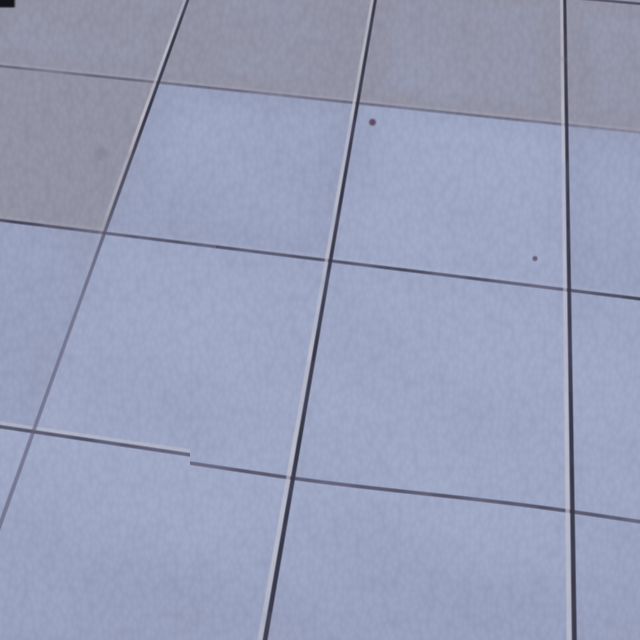
A three.js fragment shader for this texture:

```glsl
varying vec2 vUv;

const vec3 TILE_BLUE = vec3(0.622, 0.662, 0.775);
const vec3 TILE_MID = vec3(0.588, 0.622, 0.732);
const vec3 TILE_GREY = vec3(0.565, 0.568, 0.635);
const vec3 GROUT_DARK = vec3(0.19, 0.19, 0.25);
const vec3 GROUT_SOFT = vec3(0.38, 0.37, 0.46);
const vec3 LIP_LIGHT = vec3(0.76, 0.75, 0.79);
const vec3 SPECK = vec3(0.34, 0.24, 0.33);

// Perspective: each vec3 is dotted with (x, y, 1)
const vec3 HORIZON = vec3(0.02636, -1.0, 2.5561);
const vec3 COLUMN_AXIS = vec3(1.0, -0.358, 0.0644);
const vec3 ROW_AXIS = vec3(-0.1041, -1.0, 0.8968);
const float COLUMN_SCALE = 5.3637;
const float ROW_SCALE = 7.8886;

const float COLUMN_WIDTH = 0.0014;
const float ROW_WIDTH = 0.0012;
const float EDGE_SOFT = 0.0018;
const float SEAM_X = 0.297;
const float SEAM_SLIP = 0.0095;
const float GRAIN = 0.032;
const float CLOUD = 0.16;

float hash(vec2 p) {
  return fract(sin(dot(p, vec2(127.1, 311.7))) * 43758.5);
}

// Distance to the nearest scattered point
float cellular(vec2 p) {
  vec2 cell = floor(p);
  float nearest = 2.0;
  for (int j = -1; j <= 1; j++) {
    for (int i = -1; i <= 1; i++) {
      vec2 c = cell + vec2(float(i), float(j));
      vec2 point = c + vec2(hash(c), hash(c + 37.0));
      nearest = min(nearest, distance(p, point));
    }
  }
  return nearest;
}

float clouds(vec2 p) {
  float sum = 0.0;
  float gain = 0.5;
  for (int i = 0; i < 4; i++) {
    sum += gain * sin(p.x + 1.7 * sin(p.y)) * sin(p.y + 1.3 * sin(p.x * 0.8));
    p = mat2(1.5, 1.1, -1.1, 1.5) * p + 2.3;
    gain *= 0.6;
  }
  return sum;
}

float band(float d, float halfWidth) {
  return 1.0 - smoothstep(halfWidth - EDGE_SOFT, halfWidth + EDGE_SOFT, abs(d));
}

float spot(vec2 p, vec2 center, float radius) {
  return 1.0 - smoothstep(radius * 0.4, radius * 1.3, distance(p, center));
}

vec3 tileColor(vec2 p, vec2 tile) {
  vec2 id = floor(tile);
  vec2 inTile = fract(tile);
  float mottling = clouds(p * 9.0 + id * 2.7);

  // Grime gathers in the far row and the outer columns
  float offCenter = (id.x - 1.0) * (id.x - 1.0);
  float grime = id.y < 0.0 ? 0.8 : 0.1 + 0.22 * offCenter * exp2(-2.0 * id.y);
  vec2 toEdge = min(inTile, 1.0 - inTile);
  float rim = 1.0 - smoothstep(0.0, 0.2, min(toEdge.x, toEdge.y));
  grime += 0.25 * rim * smoothstep(0.35, 0.9, p.y);
  grime += CLOUD * mottling + 0.12 * (hash(id) - 0.5);
  grime += 0.3 * (1.0 - smoothstep(0.0, 0.28, p.y));

  vec3 color = mix(TILE_BLUE, TILE_MID, smoothstep(0.0, 0.45, grime));
  color = mix(color, TILE_GREY, smoothstep(0.4, 0.95, grime));

  // Fine mottled glaze
  float grain = cellular(p * vec2(120.0, 75.0)) + 0.6 * cellular(p * vec2(55.0, 34.0)) - 0.75;
  return color - GRAIN * grain;
}

void main() {
  vec3 p = vec3(vUv, 1.0);
  float depth = dot(HORIZON, p);
  float u = COLUMN_SCALE * dot(COLUMN_AXIS, p) / depth;

  // Nearest row slips down right of the seam
  float slip = step(SEAM_X, p.x) * (1.0 - smoothstep(0.42, 0.9, p.x));
  slip *= SEAM_SLIP * (1.0 - smoothstep(0.35, 0.5, p.y));
  float v = ROW_SCALE * dot(ROW_AXIS, p - vec3(0.0, -slip, 0.0)) / depth;

  vec3 color = tileColor(vUv, vec2(u, v));

  // Signed canvas distances: right of a column, below a row
  float column = floor(u + 0.5);
  float row = floor(v + 0.5);
  float dx = (u - column) * depth / COLUMN_SCALE;
  float dy = (v - row) * depth / (ROW_SCALE - v);
  float wear = clouds(vec2(u * 7.0 + row * 3.0, v * 7.0 + column * 5.0));

  // Row joints, faint in the distance
  float rowHalf = ROW_WIDTH * depth;
  float rowDepth = row == 0.0 ? 0.5 - 0.25 * smoothstep(0.87, 0.91, p.x) : 0.88;
  float rowLip = row == 2.0 ? 0.55 * (1.0 - step(SEAM_X, p.x)) : 0.12;
  color = mix(color, LIP_LIGHT, rowLip * band(dy + 2.2 * rowHalf, rowHalf));
  vec3 rowGrout = mix(GROUT_SOFT, GROUT_DARK, clamp(0.35 + 0.6 * wear, 0.0, 1.0));
  color = mix(color, rowGrout, rowDepth * band(dy, rowHalf));

  // Column joints with a pale left lip; the first softens nearby
  float columnHalf = COLUMN_WIDTH * depth;
  float crisp = column < 0.5 ? smoothstep(0.5, 0.85, p.y) : 1.0;
  float lip = crisp * (0.65 + 0.3 * wear);
  color = mix(color, LIP_LIGHT, lip * band(dx + 2.3 * columnHalf, columnHalf));
  vec3 columnGrout = mix(GROUT_SOFT, GROUT_DARK, crisp * clamp(0.85 + 0.3 * wear, 0.0, 1.0));
  color = mix(color, columnGrout, mix(0.65, 0.95, crisp) * band(dx, columnHalf));

  // Specks, a faint stain and the dark corner
  color = mix(color, SPECK, 0.85 * spot(vUv, vec2(0.582, 0.809), 0.006));
  color = mix(color, SPECK, 0.7 * spot(vUv, vec2(0.836, 0.596), 0.0045));
  color = mix(color, GROUT_SOFT, 0.2 * spot(vUv, vec2(0.157, 0.76), 0.012));
  float corner = (1.0 - smoothstep(0.02, 0.026, p.x)) * smoothstep(0.986, 0.991, p.y);
  color = mix(color, GROUT_DARK * 0.4, corner);

  gl_FragColor = vec4(color, 1.0);
}
```
